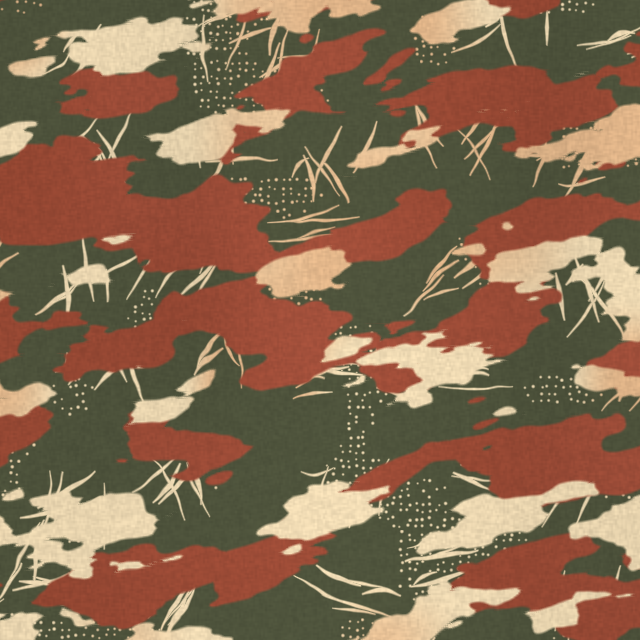
Give the GLSL for this pattern, as a Shadertoy shader.

```glsl
// Brushstroke camouflage cloth: ragged red and sand patches over dark green,
// with tapered twig strokes and clustered dots. Patches are jittered tilted
// ellipses torn by stretched noise; twigs and dots are distance functions.

float hash(vec2 p) {
    return fract(sin(dot(p, vec2(127.1, 311.7))) * 43758.5453);
}

vec2 hash2(vec2 p) {
    return vec2(hash(p), hash(p + 37.3));
}

float noise(vec2 p) {
    vec2 i = floor(p), f = fract(p);
    f = f * f * (3.0 - 2.0 * f);
    return mix(mix(hash(i), hash(i + vec2(1, 0)), f.x),
               mix(hash(i + vec2(0, 1)), hash(i + vec2(1, 1)), f.x), f.y);
}

float fbm(vec2 p) {
    return (noise(p) + 0.5 * noise(p * 2.1 + 5.7) + 0.22 * noise(p * 4.3 + 9.1)) / 1.72;
}

vec2 turn(vec2 p, float angle) {
    float c = cos(angle), s = sin(angle);
    return mat2(c, -s, s, c) * p;
}

// Soft coverage of a field's positive side, with an edge of constant width
float coverage(float field) {
    float slope = length(vec2(dFdx(field), dFdy(field))) * iResolution.y;
    return smoothstep(-0.003, 0.003, field / clamp(slope, 0.15, 5.0));
}

// One tilted, ragged patch per cell of a staggered grid
float patches(vec2 p, vec2 radii, vec2 shift, vec2 grain, float seed) {
    vec2 cell = vec2(0.30, 0.19);
    vec2 g = p / cell + shift;
    float row = floor(g.y), field = -0.04;
    for (int j = -1; j <= 1; j++) {
        float y = row + float(j);
        float stagger = 0.5 * mod(y, 2.0);
        float column = floor(g.x - stagger);
        for (int i = -1; i <= 1; i++) {
            vec2 id = vec2(column + float(i), y);
            vec2 jitter = 0.5 + 0.42 * (hash2(id + seed) - 0.5);
            vec2 d = (g - id - vec2(stagger, 0.0) - jitter) * cell;
            float size = mix(0.7, 1.27, hash(id + seed + 4.6));
            d = turn(d, mix(-0.2, 0.5, hash(id + seed + 8.2)));
            field = max(field, (1.0 - length(d / (radii * size))) * radii.y);
        }
    }
    vec2 q = turn(p, 0.22);
    q += 0.02 * (noise(q * 14.0 + seed) - 0.5);
    return field + 0.1 * (fbm(q * grain + seed) - 0.5);
}

// Distance to bundles of bent, tapered strokes, some of them crossing
float twigs(vec2 p) {
    vec2 cell = vec2(0.21, 0.17);
    vec2 base = floor(p / cell);
    float dist = 1.0;
    p += 0.005 * (vec2(noise(p * 45.0), noise(p * 45.0 + 8.0)) - 0.5);
    for (int j = -1; j <= 1; j++)
    for (int i = -1; i <= 1; i++) {
        vec2 id = base + vec2(i, j);
        vec2 center = (id + 0.2 + 0.6 * hash2(id + 2.4)) * cell;
        float lean = mix(-0.35, 1.0, hash(id + 6.8));
        float crossing = step(0.45, hash(id + 3.9));
        for (int k = 0; k < 6; k++) {
            vec2 key = id * 7.0 + float(k) * 1.37;
            float angle = lean + 0.55 * (hash(key) - 0.5);
            angle += crossing * mod(float(k), 2.0) * 1.1;
            vec2 d = p - center - (hash2(key + 5.1) - 0.5) * vec2(0.12, 0.07);
            d = turn(d, angle);
            float halfLength = mix(0.02, 0.06, hash(key + 9.4));
            float t = clamp(d.x / halfLength, -1.0, 1.0);
            float bend = 0.012 * (hash(key + 1.9) - 0.5) * t * t;
            float width = mix(0.0022, 0.0046, hash(key + 7.3)) * (1.0 - 0.65 * abs(t));
            dist = min(dist, length(d - vec2(t * halfLength, bend)) - width);
        }
    }
    return dist;
}

// Distance to small dots that appear only in scattered clusters
float dots(vec2 p) {
    float pitch = 0.0115;
    vec2 id = floor(p / pitch);
    vec2 d = (fract(p / pitch) - 0.5 - 0.5 * (hash2(id) - 0.5)) * pitch;
    float present = step(0.66, noise(id * pitch * vec2(9.0, 13.0) + 21.0))
                  * step(0.2, hash(id + 4.4));
    return mix(1.0, length(d) - mix(0.0013, 0.0025, hash(id + 2.2)), present);
}

void mainImage(out vec4 fragColor, in vec2 fragCoord) {
    vec2 uv = fragCoord / iResolution.y;

    vec3 green = vec3(0.30, 0.32, 0.23);
    vec3 red = mix(vec3(0.57, 0.27, 0.19), vec3(0.63, 0.31, 0.23), noise(uv * 4.0));
    float blush = smoothstep(0.45, 0.8, noise(uv * 5.0 + 3.0) + 0.3 * (0.6 - uv.x));
    vec3 sand = mix(vec3(0.92, 0.84, 0.69), vec3(0.87, 0.70, 0.53), blush);

    // Layers from the ground up
    float marks = 1.0 - smoothstep(-0.0018, 0.0018, min(twigs(uv), dots(uv)));
    float redPart = coverage(patches(uv, vec2(0.135, 0.046), vec2(0.0), vec2(10.0, 23.0), 11.0));
    float sandPart = coverage(patches(uv, vec2(0.085, 0.032), vec2(0.5, 0.45), vec2(13.0, 30.0), 53.0));
    vec3 color = mix(green, sand, marks);
    color = mix(color, red, redPart);
    color = mix(color, sand, sandPart);

    // Woven threads and gentle folds of the cloth
    float weave = noise(uv * vec2(130.0, 320.0)) + noise(uv * vec2(320.0, 130.0)) - 1.0;
    float folds = noise(uv * vec2(7.0, 1.5) + 40.0) - 0.5;
    color *= 1.0 + 0.07 * weave + 0.07 * folds;
    fragColor = vec4(color, 1.0);
}
```
